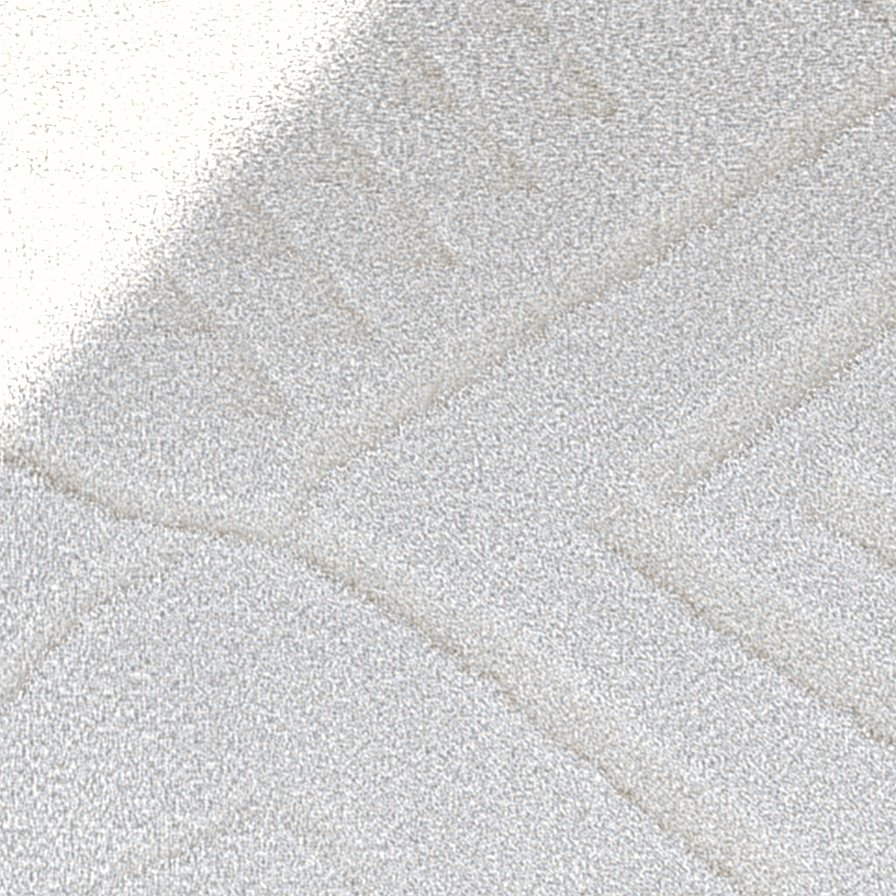
Give the GLSL for this texture, as a Shadertoy shader.

```glsl
// Pale woven rug with faint carved chevron bands and a patch of sunlight in the upper left corner.

vec2 gradientAt(vec2 cell) {
    vec3 h = fract(cell.xyx * vec3(0.1031, 0.1030, 0.0973));
    h += dot(h, h.yzx + 33.33);
    float angle = 6.2832 * fract((h.x + h.y) * h.z);
    return vec2(cos(angle), sin(angle));
}

float gradientNoise(vec2 p) {
    vec2 i = floor(p), f = fract(p);
    vec2 u = f * f * f * (f * (f * 6.0 - 15.0) + 10.0);
    vec2 e = vec2(1.0, 0.0);
    float low = mix(dot(gradientAt(i), f), dot(gradientAt(i + e), f - e), u.x);
    float high = mix(dot(gradientAt(i + e.yx), f - e.yx), dot(gradientAt(i + 1.0), f - 1.0), u.x);
    return mix(low, high, u.y);
}

float bump(float d, float radius) {
    return exp(-d * d / (radius * radius));
}

// Carved band above the line a-b: x = shadowed groove, y = bright rim, z = warm pile
vec3 carve(vec2 p, vec2 a, vec2 b, float width) {
    vec2 dir = normalize(b - a);
    float along = dot(p - a, dir);
    float side = dot(p - a, vec2(-dir.y, dir.x));
    float span = smoothstep(-0.02, 0.02, along) * smoothstep(-0.02, 0.02, length(b - a) - along);
    float pile = smoothstep(-0.012, 0.012, side) * smoothstep(-0.015, 0.020, width - side);
    float rim = bump(side - width, 0.011) + 0.6 * bump(side + 0.018, 0.011);
    return span * vec3(bump(side, 0.0065), rim, pile);
}

vec3 chevrons(vec2 p) {
    // Large chevron and its left branches
    vec3 r = vec3(0.75, 0.6, 1.0) * carve(p, vec2(0.345, 0.458), vec2(1.03, 0.915), 0.042);
    r = max(r, 0.6 * carve(p, vec2(0.315, 0.390), vec2(0.355, 0.465), 0.030));
    r = max(r, carve(p, vec2(0.315, 0.395), vec2(0.495, 0.282), 0.045));
    r = max(r, carve(p, vec2(0.485, 0.289), vec2(0.86, -0.015), 0.062));
    r = max(r, carve(p, vec2(-0.02, 0.505), vec2(0.14, 0.425), 0.035));
    r = max(r, carve(p, vec2(0.13, 0.428), vec2(0.325, 0.390), 0.030));
    r = max(r, 0.8 * carve(p, vec2(-0.02, 0.185), vec2(0.09, 0.315), 0.030));
    r = max(r, 0.6 * carve(p, vec2(0.08, 0.308), vec2(0.22, 0.390), 0.030));
    // Inner chevron and core
    r = max(r, 0.9 * carve(p, vec2(0.742, 0.437), vec2(1.03, 0.665), 0.055));
    r = max(r, carve(p, vec2(0.655, 0.416), vec2(0.80, 0.302), 0.060));
    r = max(r, carve(p, vec2(0.79, 0.309), vec2(1.03, 0.148), 0.068));
    r = max(r, carve(p, vec2(0.895, 0.428), vec2(1.03, 0.355), 0.065));
    // Corner fragments
    r = max(r, 0.5 * carve(p, vec2(0.13, 0.015), vec2(0.30, 0.098), 0.028));
    r = max(r, 0.5 * carve(p, vec2(0.31, 0.098), vec2(0.41, 0.005), 0.040));
    return max(r, 0.7 * carve(p, vec2(0.95, 1.01), vec2(1.03, 0.935), 0.030));
}

// Two diagonal rows of small triangular tufts
vec3 tufts(vec2 p) {
    vec3 r = vec3(0.0);
    for (int row = 0; row < 2; row++) {
        for (int k = 0; k < 5; k++) {
            vec2 center = vec2(0.295, 0.555) + float(k) * vec2(0.091, 0.084) + float(row) * vec2(-0.085, 0.093);
            vec2 q = p - center;
            float hyp = dot(q - vec2(0.035, -0.015), normalize(vec2(0.07, 0.055)));
            float body = smoothstep(0.012, -0.012, hyp) * smoothstep(-0.028, -0.008, q.y)
                       * smoothstep(-0.085, 0.0, q.x);
            float reach = smoothstep(0.055, 0.030, length(q - vec2(0.005, 0.015)));
            float base = bump(q.y + 0.016, 0.006) * smoothstep(-0.08, -0.03, q.x) * smoothstep(0.04, 0.02, q.x);
            float groove = 0.45 * bump(hyp + 0.007, 0.008) * reach + 0.4 * base + 0.12 * body;
            r = max(r, vec3(groove, bump(hyp - 0.010, 0.007) * reach, 0.7 * body));
        }
    }
    return r;
}

// Fine yarn: rows across the top, columns at the lower left, slanted elsewhere
float weave(vec2 p) {
    float rows = gradientNoise(p * vec2(125.0, 245.0));
    float columns = gradientNoise(p * vec2(245.0, 120.0) + 31.0);
    float slant = gradientNoise(vec2(p.x + p.y, p.y - p.x) * vec2(190.0, 115.0) + 57.0);
    float top = smoothstep(0.45, 0.95, p.y);
    float left = smoothstep(0.7, 0.1, p.x + 0.4 * p.y);
    float yarn = mix(mix(slant, columns, 0.3 + 0.5 * left), rows, 0.75 * top);
    return yarn + 0.65 * gradientNoise(p * 240.0 + 83.0);
}

void mainImage(out vec4 fragColor, in vec2 fragCoord) {
    vec2 p = fragCoord / iResolution.xy;
    float grain = weave(p);
    float clumps = gradientNoise(p * 55.0 + 11.0);
    float drift = gradientNoise(p * 6.0 + 4.0);

    // Ragged yarn edges and grooves broken into specks
    vec2 wobble = vec2(gradientNoise(p * 32.0), gradientNoise(p * 32.0 + 19.0));
    vec2 q = p + 0.013 * wobble + 0.012 * vec2(grain, -grain);
    vec3 relief = max(chevrons(q), tufts(q));
    relief.x *= 0.25 + 0.9 * smoothstep(-0.25, 0.35, clumps + 0.5 * gradientNoise(p * 100.0 + 5.0));

    // Nearly neutral ground, slightly darker toward the top
    vec3 color = mix(vec3(0.812, 0.816, 0.823), vec3(0.782, 0.780, 0.780), smoothstep(0.35, 0.85, p.y));
    color += 0.018 * smoothstep(0.4, 0.0, p.y) + 0.018 * drift + 0.045 * clumps;
    color += relief.z * vec3(0.006, 0.000, -0.014);
    color += relief.y * vec3(0.030, 0.033, 0.036);
    color -= relief.x * vec3(0.095, 0.118, 0.145);

    // Yarn contrast, with warm and cool threads
    color += grain * vec3(0.335, 0.340, 0.345) * (1.0 - 0.12 * relief.z);
    color += 0.035 * gradientNoise(p * 140.0 + 7.0) * vec3(1.0, 0.1, -1.0);

    // Overexposed sunlight with a soft diagonal boundary and sparse dark threads
    float sunSide = dot(p - vec2(0.0, 0.505), normalize(vec2(-1.151, 1.0)));
    float sun = smoothstep(-0.030, 0.065, sunSide + 0.012 * drift + 0.02 * grain);
    float streaks = smoothstep(-0.1, 0.4, gradientNoise(p * vec2(9.0, 45.0) + 3.0));
    float threads = smoothstep(-0.10, -0.40, grain) * (0.25 + 0.75 * streaks);
    color += sun * (vec3(0.320, 0.312, 0.285) - threads * vec3(0.12, 0.13, 0.15));

    fragColor = vec4(clamp(color, vec3(0.0), vec3(1.0, 0.996, 0.980)), 1.0);
}
```
